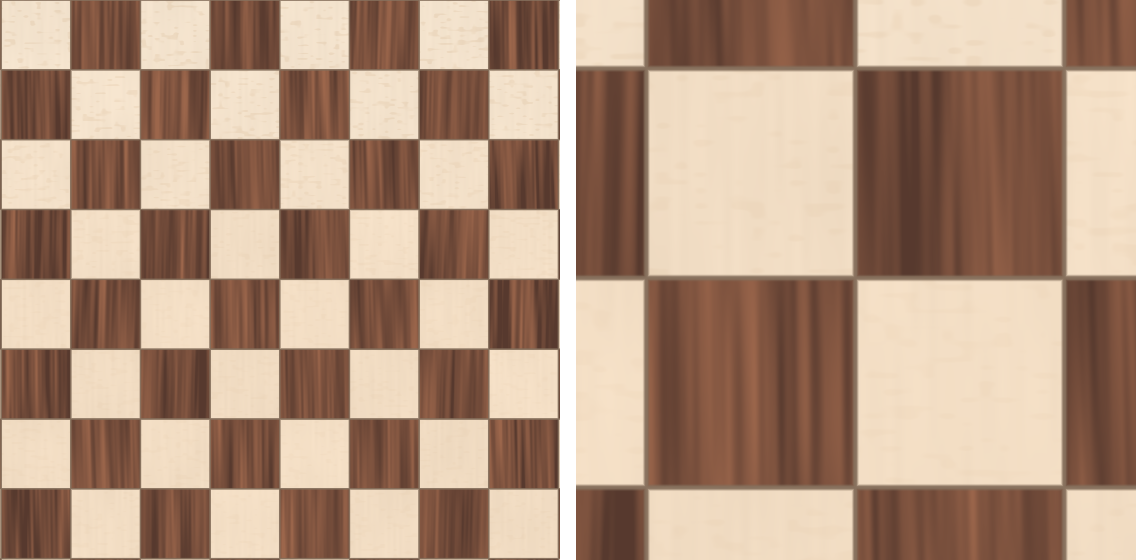
Left: the whole. Right: its middle third, enlarged.
Reproduce this pattern procedurally as a three.js fragment shader.

```glsl
// Eight by eight board of pale maple and dark striped veneer squares.
// Signed waves give the checks, stretched value noise the upright grain,
// and the distance to the nearest grid line the thin grey-brown seams.
varying vec2 vUv;

float hash(vec2 p) {
  vec3 q = fract(vec3(p.xyx) * 0.1031);
  q += dot(q, q.yzx + 33.33);
  return fract((q.x + q.y) * q.z);
}

float noise(vec2 p) {
  vec2 i = floor(p);
  vec2 f = fract(p);
  f = f * f * (3.0 - 2.0 * f);
  return mix(mix(hash(i), hash(i + vec2(1.0, 0.0)), f.x),
             mix(hash(i + vec2(0.0, 1.0)), hash(i + 1.0), f.x), f.y);
}

vec3 darkVeneer(vec2 p, vec2 cell) {
  float seed = hash(cell + 7.0);
  // Grain leans a little differently in each square
  float x = p.x + (seed - 0.5) * 0.06 * fract(p.y) + 19.0 * seed;
  float y = p.y * 0.5 + 31.0 * seed;
  float grain = 0.36 * noise(vec2(x * 8.0, y))
              + 0.40 * noise(vec2(x * 19.0, y * 1.3 + 40.0))
              + 0.24 * noise(vec2(x * 32.0, y * 2.0 + 80.0));
  // The outer files are deeper in tone and contrast
  float outer = smoothstep(2.4, 3.5, abs(cell.x - 3.5));
  float tone = 0.51 + (grain - 0.5) * (1.5 + 0.5 * outer);
  tone += (seed - 0.5) * 0.1 - 0.15 * outer;
  return mix(vec3(0.34, 0.225, 0.18), vec3(0.61, 0.40, 0.295), clamp(tone, 0.0, 1.0));
}

vec3 paleMaple(vec2 p, vec2 cell) {
  float seed = hash(cell + 23.0);
  float upper = smoothstep(3.0, 7.0, cell.y);
  vec3 wood = mix(vec3(0.95, 0.868, 0.768), vec3(0.955, 0.89, 0.805), upper);
  float fibre = noise(vec2(p.x * 24.0, p.y * 2.0) + 50.0 * seed);
  float fleck = noise(p * vec2(11.0, 26.0) + 90.0 * seed);
  float cloud = noise(p * 2.0 + 12.0);
  wood += (fibre - 0.5) * 0.016 + (cloud - 0.5) * 0.016 + (seed - 0.5) * 0.014;
  // Faint ray flecks, stronger near the top
  return wood - vec3(0.02, 0.03, 0.04) * smoothstep(0.62, 0.9, fleck) * (0.4 + upper);
}

void main() {
  vec2 pitch = vec2(0.1244, 0.1247);
  vec2 p = (vUv - vec2(0.002, 0.0024)) / pitch;
  vec2 cell = clamp(floor(p), 0.0, 7.0);

  // Checks, dark at the lower left, softened across the seams
  vec2 wave = clamp((abs(mod(p - 0.5, 2.0) - 1.0) - 0.5) / 0.01, -1.0, 1.0);
  float dark = 0.5 + 0.5 * wave.x * wave.y;
  vec3 color = mix(paleMaple(p, cell), darkVeneer(p, cell), dark);

  // Seams between squares and along the rim
  vec2 gap = abs(p - clamp(floor(p + 0.5), 0.0, 8.0)) * pitch;
  float seam = 1.0 - smoothstep(0.0004, 0.0025, min(gap.x, gap.y));
  color = mix(color, vec3(0.51, 0.425, 0.35), 0.88 * seam);

  gl_FragColor = vec4(color, 1.0);
}
```
